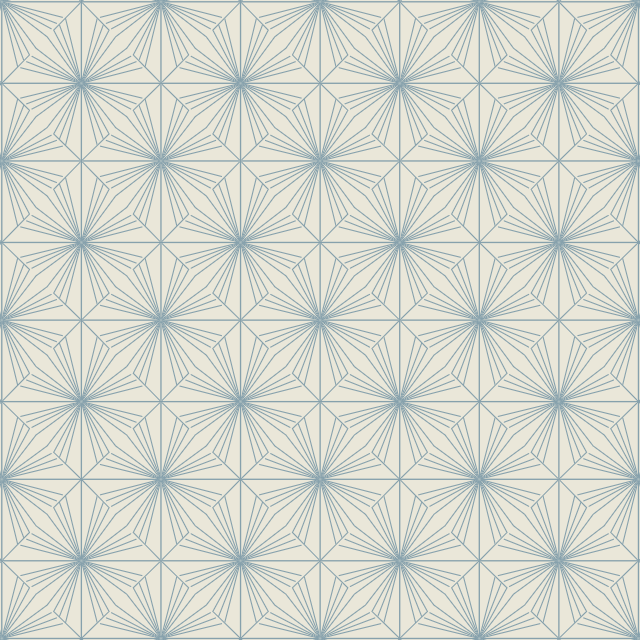
This pattern is drawn by a Shadertoy shader. Its source:

```glsl
// Pale cream tiling of fine blue-grey starbursts on a square line grid.

const vec3 GROUND = vec3(0.918, 0.906, 0.850);
const vec3 INK = vec3(0.525, 0.630, 0.675);
const vec3 HUB = vec3(0.730, 0.785, 0.780);
const float PITCH = 0.12435;        // tile width; eight tiles span the canvas
const float MARGIN = 0.0028;        // offset of the first grid line
const float ROW_SPLIT = 0.512;      // share of a row pair taken by its upper row
const float GRID_WIDTH = 0.0021;
const float RAY_WIDTH = 0.0017;
const float HUB_RADIUS = 0.0022;
const int RAYS = 3;                 // rays per fan
const float FIRST_ANGLE = 0.245;    // angles from the nearest grid line
const float LAST_ANGLE = 0.490;
const float FREE_LENGTH = 0.95;     // loose rays stop short of the arm
const vec2 LENS_KINK = vec2(0.57, 0.43);

float segmentDistance(vec2 p, vec2 a, vec2 b) {
    vec2 pa = p - a, ba = b - a;
    return length(pa - ba * clamp(dot(pa, ba) / dot(ba, ba), 0.0, 1.0));
}

float stroke(float d, float width, float pixel) {
    return clamp((0.5 * width - d) / pixel + 0.5, 0.0, 1.0);
}

// Point on the corner arm seen from the origin at an angle from the y axis
vec2 armPoint(float angle) {
    float t = tan(angle) / (1.0 + tan(angle));
    return vec2(t, 1.0 - t);
}

// Half of a tile: the two fans, one arm and one side of the central lens
float halfTileInk(vec2 q, vec2 size, float pixel) {
    vec2 p = q * size;
    vec2 tip = armPoint(LAST_ANGLE);
    float d = segmentDistance(p, vec2(0.0, 1.0) * size, tip * size);
    d = min(d, segmentDistance(p, vec2(0.0), LENS_KINK * size));
    d = min(d, segmentDistance(p, LENS_KINK * size, size));
    float ink = stroke(d, RAY_WIDTH, pixel);
    for (int k = 0; k < RAYS; k++) {
        float angle = mix(FIRST_ANGLE, LAST_ANGLE, float(k) / float(RAYS - 1));
        vec2 end = armPoint(angle);
        float joined = segmentDistance(p, vec2(0.0), end * size);
        float loose = segmentDistance(p, vec2(0.0), end.yx * FREE_LENGTH * size);
        ink = max(ink, stroke(min(joined, loose), RAY_WIDTH, pixel));
    }
    return ink;
}

void mainImage(out vec4 fragColor, in vec2 fragCoord) {
    float pixel = 1.0 / iResolution.y;
    vec2 uv = fragCoord * pixel;
    vec2 p = vec2(uv.x, 1.0 - uv.y) - MARGIN;

    // Tile index and local position; rows alternate slightly in height
    float column = p.x / PITCH;
    float pair = p.y / (2.0 * PITCH);
    float lower = step(ROW_SPLIT, fract(pair));
    float share = mix(ROW_SPLIT, 1.0 - ROW_SPLIT, lower);
    vec2 size = PITCH * vec2(1.0, 2.0 * share);
    vec2 q = vec2(fract(column), (fract(pair) - lower * ROW_SPLIT) / share);

    // Mirror every other tile so that bursts meet at alternate nodes
    if (mod(floor(column) + lower, 2.0) > 0.5) q.x = 1.0 - q.x;

    // Both halves are the same under a half turn
    float ink = max(halfTileInk(q, size, pixel), halfTileInk(1.0 - q, size, pixel));

    // Square grid
    vec2 edge = min(q, 1.0 - q) * size;
    ink = max(ink, stroke(min(edge.x, edge.y), GRID_WIDTH, pixel));

    // Soft pale hub where the rays converge
    float hubDistance = min(length(q * size), length((1.0 - q) * size));
    float hub = 1.0 - smoothstep(0.0, HUB_RADIUS + pixel, hubDistance);

    vec3 color = mix(GROUND, INK, ink);
    color = mix(color, HUB, 0.7 * hub);
    fragColor = vec4(color, 1.0);
}
```
